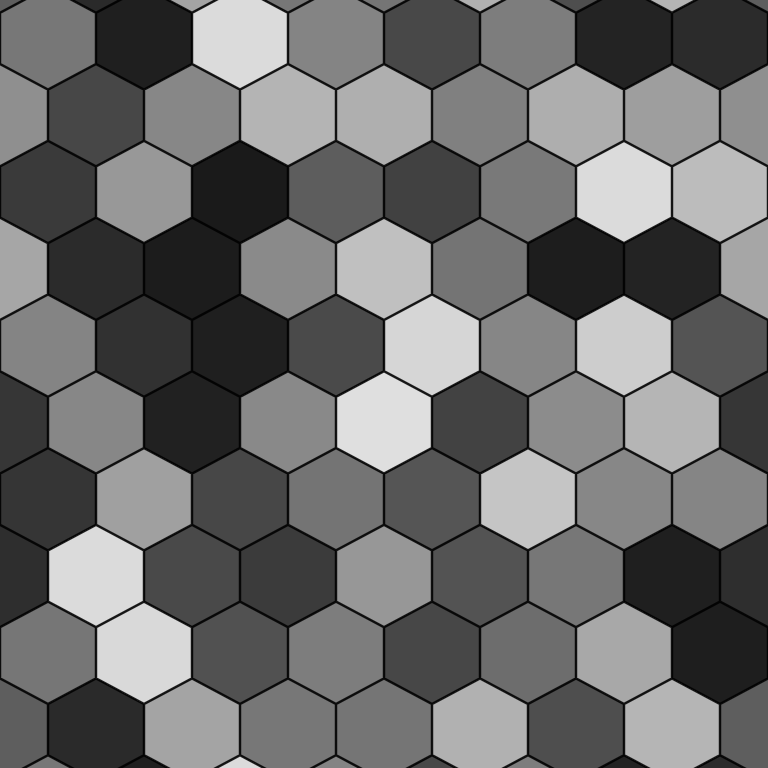
Give the GLSL for this pattern, as a three.js fragment shader.

```glsl
// Staggered hexagon tiles in random greys with thin dark joints, tiling seamlessly.
#define COLUMNS 8.0
#define ROWS 10.0
#define LINE_WIDTH 0.0032
#define LINE_STRENGTH 0.9
#define DARKEST 0.10
#define LIGHTEST 0.925
#define DARK_BIAS 1.2
#define SEED 3.7

varying vec2 vUv;

float hash(vec2 p) {
  return fract(sin(dot(p, vec2(127.1, 311.7)) + SEED) * 43758.5453);
}

// Centre of the nearest cell on a lattice of 1 by 2 steps.
vec2 latticeCentre(vec2 p, vec2 offset) {
  vec2 stepSize = vec2(1.0, 2.0);
  return floor((p - offset) / stepSize + 0.5) * stepSize + offset;
}

// Squared distance with rows stretched so the hexagons become regular.
float regularDistance(vec2 d) {
  return dot(d * d, vec2(1.0, 0.75));
}

// Centre of the hexagon holding p: the nearer of two interleaved lattices.
vec2 hexCentre(vec2 p) {
  vec2 even = latticeCentre(p, vec2(0.0, 0.5));
  vec2 odd = latticeCentre(p, vec2(0.5, 1.5));
  return regularDistance(p - even) < regularDistance(p - odd) ? even : odd;
}

// Distance to the closest hexagon side, in canvas units.
float edgeDistance(vec2 d) {
  d = abs(d);
  float upright = (0.5 - d.x) / COLUMNS;
  float slope = 2.0 / 3.0;
  float slanted = (slope - slope * d.x - d.y) / length(vec2(slope * COLUMNS, ROWS));
  return min(upright, slanted);
}

void main() {
  vec2 grid = vec2(COLUMNS, ROWS);
  vec2 p = vUv * grid;
  vec2 centre = hexCentre(p);

  // One flat grey per tile, wrapped at the canvas borders.
  vec2 cell = mod(centre + 0.25, grid);
  float grey = mix(DARKEST, LIGHTEST, pow(hash(cell), DARK_BIAS));

  // Translucent dark joints.
  float soft = 0.7 * fwidth(vUv.x);
  float halfWidth = 0.5 * LINE_WIDTH;
  float joint = 1.0 - smoothstep(halfWidth - soft, halfWidth + soft, edgeDistance(p - centre));
  grey *= 1.0 - LINE_STRENGTH * joint;

  gl_FragColor = vec4(vec3(grey), 1.0);
}
```
